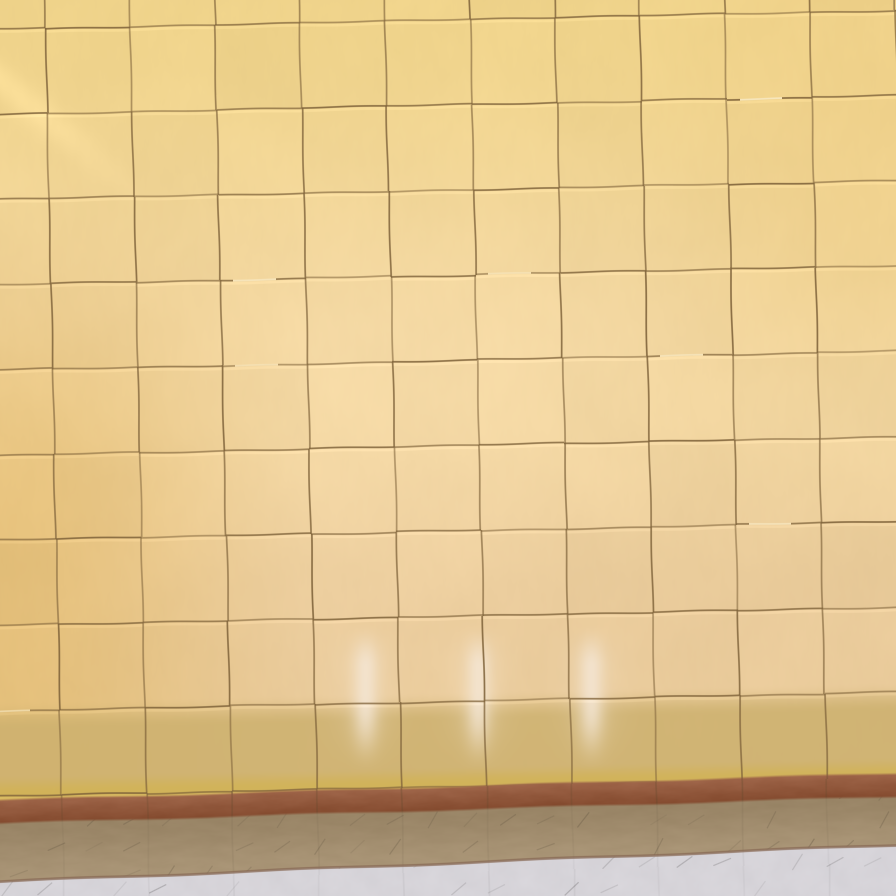
Give the GLSL for this texture, as a Shadertoy shader.

```glsl
#define PITCH vec2(0.0949, 0.0951)  // tile size
#define ORIGIN vec2(0.0495, 0.0326) // first joint from the top left
#define TILT vec2(0.022, 0.021)     // lean of columns and rows
#define JOINT_WIDTH 0.0019
#define JOINT_WOBBLE 0.0016
#define TILE_VARIATION 0.022
#define SHEEN 0.62
#define JOINT_COLOR vec3(0.50, 0.39, 0.23)
#define TRIM_COLOR vec3(0.57, 0.345, 0.235)
#define LEDGE_COLOR vec3(0.60, 0.52, 0.40)
#define FLOOR_COLOR vec3(0.84, 0.83, 0.85)

float hash(vec2 p) {
    return fract(sin(dot(p, vec2(127.1, 311.7))) * 4375.85);
}

// Soft mottling from layered sines, about -1 to 1
float mottle(vec2 p) {
    float sum = 0.0, amp = 0.5;
    for (int i = 0; i < 4; i++) {
        sum += amp * sin(p.x + 1.7 * sin(p.y)) * cos(p.y - 1.3 * sin(p.x));
        p = mat2(1.6, 1.2, -1.2, 1.6) * p + 2.3;
        amp *= 0.5;
    }
    return sum;
}

float band(float dist, float width, float px) {
    return 1.0 - smoothstep(-px, px, abs(dist) - 0.5 * width);
}

// Sparse slanted scratches, one at most in each cell
float scuffs(vec2 p, float px) {
    vec2 size = vec2(0.042, 0.030);
    vec2 id = floor(p / size);
    vec2 q = (fract(p / size) - 0.5) * size;
    float angle = mix(0.35, 1.1, hash(id + 4.0));
    vec2 dir = vec2(cos(angle), -sin(angle));
    float along = clamp(dot(q, dir), -0.010, 0.010);
    float mark = band(length(q - dir * along), 0.0013, px);
    return mark * step(0.4, hash(id)) * (0.3 + 0.7 * hash(id + 9.0));
}

// Broad light across the wall; down grows from the top edge
vec3 wallColor(vec2 p) {
    vec3 col = mix(vec3(0.935, 0.825, 0.54), vec3(0.945, 0.835, 0.62), smoothstep(0.0, 0.42, p.y));
    col = mix(col, vec3(0.91, 0.79, 0.60), smoothstep(0.42, 0.72, p.y));
    float amber = (1.0 - smoothstep(0.0, 0.38, p.x)) * smoothstep(0.15, 0.6, p.y);
    col = mix(col, vec3(0.89, 0.74, 0.45), 0.8 * amber);
    float gold = smoothstep(0.65, 1.0, p.x) * (1.0 - smoothstep(0.25, 0.5, p.y));
    col = mix(col, vec3(0.925, 0.80, 0.52), 0.5 * gold);
    float glow = exp(-12.0 * dot(p - vec2(0.46, 0.43), p - vec2(0.46, 0.43)));
    col += 0.025 * glow * vec3(0.7, 0.8, 1.2);
    float streak = exp(-pow((p.y - 0.09 - 0.8 * p.x) / 0.022, 2.0));
    return col + 0.045 * streak * (1.0 - smoothstep(0.0, 0.2, p.x));
}

void mainImage(out vec4 fragColor, in vec2 fragCoord) {
    vec2 p = fragCoord / iResolution.xy;
    p.y = 1.0 - p.y;
    float px = 0.75 / min(iResolution.x, iResolution.y);

    // Tilted grid, with each joint segment slightly displaced
    vec2 grid = (p + TILT * vec2(-p.y, p.x) - ORIGIN) / PITCH;
    vec2 tile = floor(grid), line = round(grid);
    vec2 segV = vec2(line.x, tile.y), segH = vec2(tile.x, line.y) + 37.0;
    vec2 offset = vec2(hash(segV), hash(segH)) - 0.5;
    offset += 0.3 * sin(grid.yx * 5.0 + line * 2.0);
    vec2 joint = (grid - line) * PITCH + offset * JOINT_WOBBLE;

    // Wall tiles
    float row = p.y + TILT.y * p.x;
    vec3 col = wallColor(p);
    col += TILE_VARIATION * (hash(tile + 11.0) - 0.5);
    col += 0.009 * mottle(p * 19.0) + 0.004 * mottle(p * vec2(170.0, 45.0));

    // Darker reflection above the trim, yellow at its foot
    col = mix(col, vec3(0.80, 0.69, 0.43), 0.85 * smoothstep(0.782, 0.815, row));
    col = mix(col, vec3(0.82, 0.70, 0.32), 0.75 * smoothstep(0.865, 0.885, row));

    // Three upright lamp reflections
    for (int i = 0; i < 3; i++) {
        float x = p.x - 0.408 - 0.126 * float(i);
        float core = exp(-pow(x / 0.014, 2.0)) + 0.25 * exp(-pow(x / 0.034, 2.0));
        float span = smoothstep(0.695, 0.745, p.y) * (1.0 - smoothstep(0.79, 0.865, p.y));
        col = mix(col, vec3(0.96, 0.91, 0.85), SHEEN * core * span);
    }

    // Joints of uneven strength, pale lip under the rows
    float fade = 0.55 + 0.35 * hash(segV + 5.0);
    float upright = fade * band(joint.x, JOINT_WIDTH, px);
    float level = (0.5 + 0.4 * hash(segH + 5.0)) * band(joint.y, JOINT_WIDTH, px);
    col += 0.035 * band(joint.y - 0.003, 0.003, px);
    float chip = step(0.94, hash(segH + 21.0)) * step(abs(fract(grid.x) - 0.4), 0.25);
    vec3 grout = mix(JOINT_COLOR, vec3(0.97, 0.91, 0.76), chip);
    col = mix(col, grout, level);
    col = mix(col, JOINT_COLOR, upright);

    // Trim, ledge and floor stacked below the wall
    float base = p.y + 0.03 * p.x + 0.0008 * sin(p.x * 23.0);
    float trimTop = 0.893, ledgeTop = 0.919, floorTop = 0.984 - 0.011 * p.x;
    float grain = mottle(p * vec2(50.0, 160.0));
    vec3 trim = TRIM_COLOR + 0.02 * grain + 0.05 * (ledgeTop - base - 0.013) / 0.013;
    trim = mix(trim, JOINT_COLOR * 0.7, 0.35 * upright);
    col = mix(col, trim, smoothstep(-0.002, 0.002, base - trimTop));

    vec3 ledge = LEDGE_COLOR + 0.015 * grain + 0.06 * smoothstep(ledgeTop, floorTop, base);
    ledge = mix(ledge, LEDGE_COLOR * 0.65, 0.4 * scuffs(p, px) + 0.15 * upright);
    col = mix(col, ledge, smoothstep(-0.002, 0.002, base - ledgeTop));

    vec3 ground = FLOOR_COLOR + 0.015 * mottle(p * 60.0);
    ground = mix(ground, vec3(0.55, 0.54, 0.55), 0.55 * scuffs(p + 0.013, px) + 0.15 * upright);
    col = mix(col, ground, smoothstep(-px, px, base - floorTop));
    col = mix(col, vec3(0.53, 0.41, 0.33), 0.75 * band(base - floorTop, 0.003, px));

    fragColor = vec4(clamp(col, 0.0, 1.0), 1.0);
}
```
